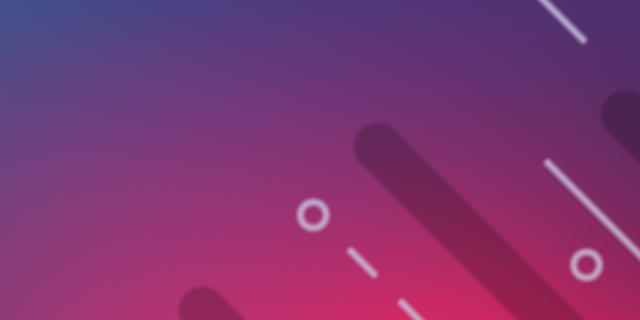
Give the GLSL for this background, as a Shadertoy shader.

```glsl
// Lengths are in canvas heights, origin at the lower left
const float BAND_RADIUS = 0.075;
const float BAND_SHADE = 0.21;
const float STROKE_RADIUS = 0.0105;
const float RING_RADIUS = 0.040;
const float STROKE_OPACITY = 0.80;
const float SOFTNESS = 0.011;
const vec3 STROKE_COLOR = vec3(0.80, 0.76, 0.87);
const vec3 GLOW_COLOR = vec3(0.05, 0.0, -0.01);
const vec2 GLOW_CENTER = vec2(1.42, 0.0);
const vec2 DIAGONAL = vec2(0.70711, -0.70711);

// Upper ends of the wide bands
const vec2 BANDS[3] = vec2[3](
    vec2(1.180, 0.542), vec2(1.953, 0.641), vec2(0.633, 0.029));

// Thin strokes: upper end, length
const vec3 STROKES[4] = vec3[4](
    vec3(1.690, 1.008, 0.187), vec3(1.712, 0.491, 0.600),
    vec3(1.097, 0.215, 0.101), vec3(1.256, 0.054, 0.200));

const vec2 RINGS[2] = vec2[2](vec2(0.979, 0.328), vec2(1.833, 0.172));

// Smooth curve through a, b and c at t = 0, 0.5 and 1
vec3 curveThrough(vec3 a, vec3 b, vec3 c, float t) {
    return a * (2.0 * t - 1.0) * (t - 1.0)
         + b * 4.0 * t * (1.0 - t)
         + c * t * (2.0 * t - 1.0);
}

// Distance to a diagonal segment running down and right
float diagonalDistance(vec2 p, vec2 start, float len) {
    vec2 d = p - start;
    return length(d - DIAGONAL * clamp(dot(d, DIAGONAL), 0.0, len));
}

float softFill(float dist) {
    return 1.0 - smoothstep(-SOFTNESS, SOFTNESS, dist);
}

vec3 backdrop(vec2 uv, vec2 p) {
    vec3 bottom = curveThrough(vec3(0.56, 0.23, 0.47),
        vec3(0.77, 0.175, 0.42), vec3(0.66, 0.14, 0.36), uv.x);
    vec3 middle = curveThrough(vec3(0.43, 0.26, 0.50),
        vec3(0.53, 0.20, 0.455), vec3(0.41, 0.165, 0.38), uv.x);
    vec3 top = curveThrough(vec3(0.24, 0.32, 0.55),
        vec3(0.31, 0.225, 0.49), vec3(0.30, 0.19, 0.43), uv.x);
    vec2 d = p - GLOW_CENTER;
    return curveThrough(bottom, middle, top, uv.y)
         + GLOW_COLOR * exp(-7.0 * dot(d, d));
}

void mainImage(out vec4 fragColor, in vec2 fragCoord) {
    vec2 uv = fragCoord / iResolution.xy;
    vec2 p = fragCoord / iResolution.y;
    vec3 color = backdrop(uv, p);

    // Dark translucent bands
    float band = 0.0;
    for (int i = 0; i < 3; i++) {
        float dist = diagonalDistance(p, BANDS[i], 3.0) - BAND_RADIUS;
        band = max(band, softFill(dist));
    }
    color *= 1.0 - BAND_SHADE * band;

    // Pale strokes and rings
    float pale = 0.0;
    for (int i = 0; i < 4; i++) {
        float dist = diagonalDistance(p, STROKES[i].xy, STROKES[i].z);
        pale = max(pale, softFill(dist - STROKE_RADIUS));
    }
    for (int i = 0; i < 2; i++) {
        float dist = abs(length(p - RINGS[i]) - RING_RADIUS);
        pale = max(pale, softFill(dist - STROKE_RADIUS));
    }
    color = mix(color, STROKE_COLOR, STROKE_OPACITY * pale);

    fragColor = vec4(color, 1.0);
}
```
